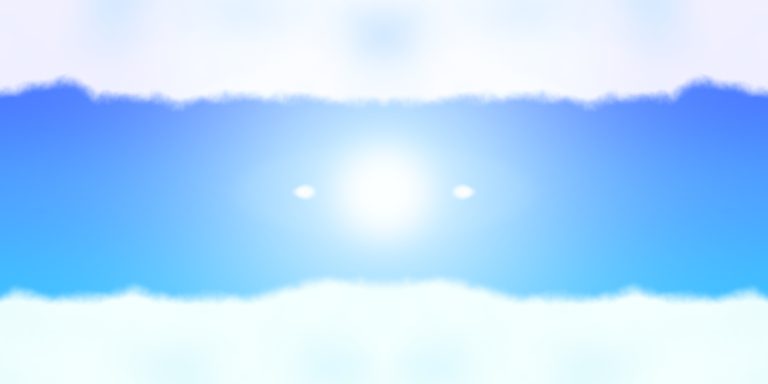
Write a WebGL 2 fragment shader that draws this background.

```glsl
#version 300 es
precision highp float;
// Mirrored blue sky: a glowing sun with two side flares between two cloud banks.

uniform vec2 u_resolution;
out vec4 fragColor;

// Sky and light colours
const vec3 SKY_LOW = vec3(0.24, 0.74, 1.00);
const vec3 SKY_MID = vec3(0.29, 0.63, 1.00);
const vec3 SKY_HIGH = vec3(0.28, 0.47, 1.00);
const vec3 GLOW = vec3(0.77, 0.92, 1.00);
const vec3 SUN_WHITE = vec3(0.99, 1.00, 1.00);

// Cloud colours
const vec3 CLOUD_WHITE = vec3(0.98, 0.99, 1.00);
const vec3 CLOUD_SHADE = vec3(0.82, 0.91, 1.00);
const vec3 CLOUD_LILAC = vec3(0.94, 0.94, 1.00);
const vec3 MINT_WHITE = vec3(0.95, 1.00, 0.995);
const vec3 MINT_SHADE = vec3(0.85, 0.97, 1.00);

// Sizes, in canvas heights
const vec2 SUN = vec2(0.0, 0.5);
const float GLOW_RADIUS = 0.55;
const float SUN_RADIUS = 0.125;
const vec2 HALO_SIZE = vec2(0.41, 0.13);
const vec2 FLARE = vec2(0.207, 0.5);
const vec2 FLARE_SIZE = vec2(0.036, 0.024);
const float EDGE_SOFTNESS = 0.022;

// Gaussian bump
float bump(float x, float centre, float width) {
    float d = (x - centre) / width;
    return exp(-d * d);
}

float blob(vec2 p, vec2 centre, vec2 size) {
    vec2 d = (p - centre) / size;
    return exp(-dot(d, d));
}

// Layered sines, warped by each other, roughly in -1..1
float billow(vec2 p) {
    float sum = 0.0;
    float amp = 0.5;
    for (int i = 0; i < 4; i++) {
        sum += amp * sin(p.x + 1.3 * sin(p.y)) * cos(p.y + 0.7 * sin(p.x));
        p = mat2(1.5, 1.1, -1.1, 1.5) * p + 1.7;
        amp *= 0.55;
    }
    return sum;
}

vec3 skyColour(vec2 p) {
    vec3 sky = mix(SKY_LOW, SKY_MID, smoothstep(0.22, 0.52, p.y));
    sky = mix(sky, SKY_HIGH, smoothstep(0.46, 0.78, p.y));
    float r = distance(p, SUN);
    sky = mix(sky, GLOW, exp(-pow(r / GLOW_RADIUS, 2.0)));
    // Faint wide halo, then the bright core
    float halo = length((p - SUN) / HALO_SIZE);
    sky = mix(sky, GLOW, 0.16 * (1.0 - smoothstep(0.85, 1.05, halo)));
    sky = mix(sky, SUN_WHITE, 0.40 * blob(p, SUN, vec2(0.21, 0.15)));
    return mix(sky, SUN_WHITE, exp(-pow(r / SUN_RADIUS, 3.0)));
}

// Flare that tapers toward the outer side
float sideFlare(vec2 p) {
    vec2 d = (p - FLARE) / FLARE_SIZE;
    d.y *= 1.0 + 0.45 * max(d.x, 0.0);
    return 1.0 - smoothstep(0.35, 1.05, length(d));
}

// Height of the upper bank's lower edge
float upperEdge(float x) {
    float inner = 0.747 - 0.016 * bump(x, 0.0, 0.16);
    inner -= 0.024 * bump(x, 0.53, 0.035);
    float outer = 0.795 - 0.16 * max(x - 0.78, 0.0);
    return mix(inner, outer, smoothstep(0.74, 0.82, x));
}

// Height of the lower bank's upper edge
float lowerEdge(float x) {
    float h = 0.225 + 0.043 * (1.0 - smoothstep(0.16, 0.36, x));
    h += 0.020 * bump(x, 0.66, 0.05) + 0.012 * bump(x, 0.95, 0.04);
    return h - 0.008 * bump(x, 0.0, 0.04);
}

vec3 upperCloud(vec2 p, float texture1) {
    float shade = 0.85 * blob(p, vec2(0.0, 0.91), vec2(0.12, 0.09));
    shade += 0.75 * blob(p, vec2(0.70, 1.0), vec2(0.09, 0.14));
    shade += 0.50 * blob(p, vec2(0.38, 0.98), vec2(0.16, 0.09));
    shade += 0.12 * texture1;
    vec3 body = mix(CLOUD_WHITE, CLOUD_LILAC, smoothstep(0.35, 0.75, p.x));
    return mix(body, CLOUD_SHADE, clamp(shade, 0.0, 1.0));
}

vec3 lowerCloud(vec2 p, float texture1) {
    float shade = 0.6 * blob(p, vec2(0.13, 0.04), vec2(0.11, 0.09));
    shade += 0.6 * blob(p, vec2(0.53, 0.03), vec2(0.12, 0.09));
    shade += 0.25 * smoothstep(0.75, 1.0, p.x) + 0.15 * texture1;
    return mix(MINT_WHITE, MINT_SHADE, clamp(shade, 0.0, 1.0));
}

void main() {
    vec2 p = gl_FragCoord.xy / u_resolution.y;
    p.x = abs(p.x - 0.5 * u_resolution.x / u_resolution.y);

    vec3 colour = skyColour(p);
    colour = mix(colour, SUN_WHITE, 0.92 * sideFlare(p));

    // Ragged, soft-edged cloud banks
    float ragged = 0.012 * billow(p * 38.0);
    float puffs = billow(p * 13.0 + 2.0);
    float above = p.y - upperEdge(p.x) + ragged;
    float below = lowerEdge(p.x) - p.y + 0.7 * ragged;
    colour = mix(colour, upperCloud(p, puffs), smoothstep(-EDGE_SOFTNESS, EDGE_SOFTNESS, above));
    colour = mix(colour, lowerCloud(p, puffs), smoothstep(-EDGE_SOFTNESS, EDGE_SOFTNESS, below));
    fragColor = vec4(colour, 1.0);
}
```
